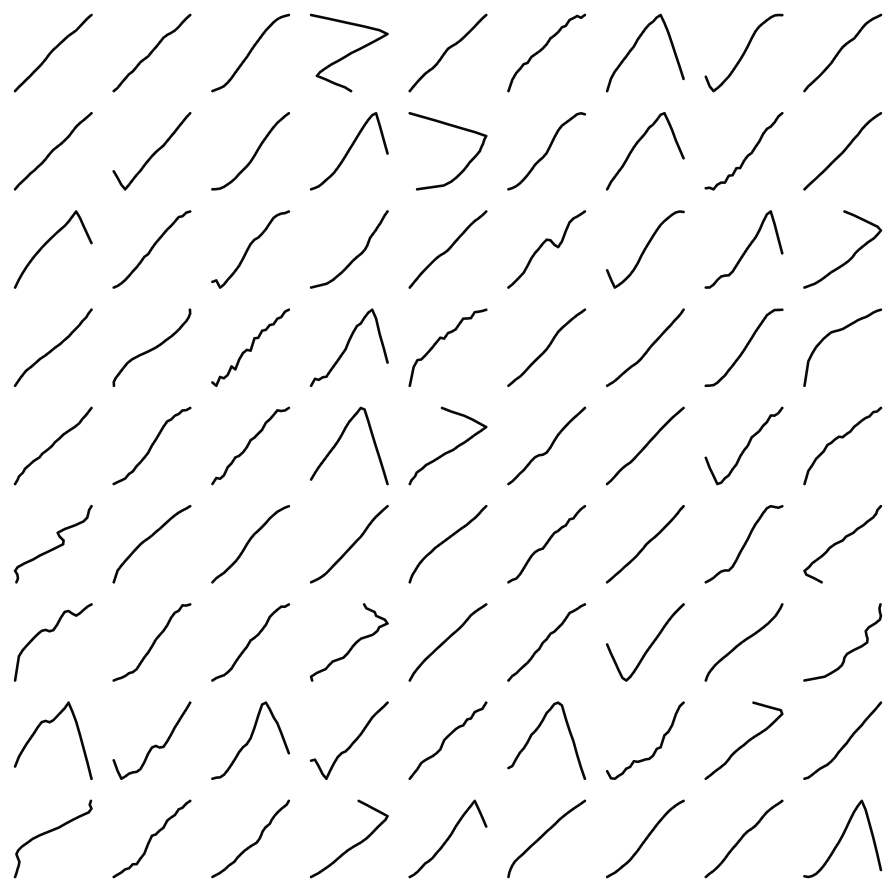
Write a Shadertoy shader that draws this pattern.

```glsl
// A 9 by 9 grid of small black line plots on white, each rising across its box.
// Every plot is a polyline: a bent ramp plus random turns, drift and jitter,
// stretched to fill its box, and sometimes mirrored about the diagonal.

const int SEGMENTS = 20;

vec4 hash4(vec3 seed) {
    vec4 p = fract(seed.xyzx * vec4(0.1031, 0.1030, 0.0973, 0.1099));
    p += dot(p, p.wzxy + 33.33);
    return fract((p.xxyz + p.yzzw) * p.zywx);
}

// Smooth value noise along one plot, centred on zero
float drift(float x, vec2 cell) {
    float i = floor(x);
    float a = hash4(vec3(cell, 40.0 + i)).x;
    float b = hash4(vec3(cell, 41.0 + i)).x;
    return mix(a, b, smoothstep(0.0, 1.0, x - i)) - 0.5;
}

// Unscaled height of a plot at t in 0..1
float plotHeight(float t, vec2 cell, vec4 form, vec4 turn) {
    // Ramp: straight, bowed or S-shaped
    float bow = 2.0 * form.x - 1.0;
    float y = pow(t, exp2(1.5 * bow * bow * bow - 0.1));
    y = mix(y, smoothstep(0.05, 0.95, t), form.y * form.y * form.y);

    // Late fall and early dip in some plots
    float peak = 0.66 + 0.26 * turn.y;
    float dip = 0.08 + 0.16 * form.w;
    if (turn.x < 0.22) y -= (2.0 + 2.0 * form.w) * max(t - peak, 0.0);
    if (turn.z < 0.16) y += 2.6 * max(dip - t, 0.0);

    // Slow drift fades at the ends; jitter is strong in few plots
    float fade = 4.0 * t * (1.0 - t);
    y += fade * (0.07 + 0.4 * pow(turn.w, 8.0)) * drift(6.0 * t, cell);
    float jitter = hash4(vec3(cell, 80.0 + t * float(SEGMENTS))).y - 0.5;
    return y + (0.006 + 0.11 * pow(form.z, 5.0)) * jitter;
}

float segmentDistance(vec2 p, vec2 a, vec2 b) {
    vec2 pa = p - a, ba = b - a;
    return length(pa - ba * clamp(dot(pa, ba) / dot(ba, ba), 0.0, 1.0));
}

void mainImage(out vec4 fragColor, in vec2 fragCoord) {
    // Grid cells, with the grid centred on the canvas
    vec2 grid = (fragCoord / iResolution.xy - 0.5) * 9.08 + 4.5;
    vec2 cell = clamp(floor(grid), 0.0, 8.0);
    vec2 p = grid - cell - 0.5;
    float pixel = 9.08 / iResolution.x;

    vec4 form = hash4(vec3(cell, 3.0));
    vec4 turn = hash4(vec3(cell, 17.0));
    bool mirrored = hash4(vec3(cell, 29.0)).x < 0.24;
    if (mirrored) p = p.yx;

    // Heights and their range
    float heights[SEGMENTS + 1];
    float low = 10.0, high = -10.0;
    for (int i = 0; i <= SEGMENTS; i++) {
        float y = plotHeight(float(i) / float(SEGMENTS), cell, form, turn);
        heights[i] = y;
        low = min(low, y);
        high = max(high, y);
    }

    // Nearest segment of the polyline, scaled to the box
    float dist = 10.0;
    vec2 last = vec2(0.0);
    for (int i = 0; i <= SEGMENTS; i++) {
        vec2 unit = vec2(float(i) / float(SEGMENTS), (heights[i] - low) / (high - low));
        vec2 point = (unit - 0.5) * 0.774;
        if (i > 0) dist = min(dist, segmentDistance(p, last, point));
        last = point;
    }

    // Black stroke on white
    float ink = clamp(0.5 - (dist - 0.0132) / pixel, 0.0, 1.0);
    fragColor = vec4(mix(vec3(1.0), vec3(0.03), ink), 1.0);
}
```
